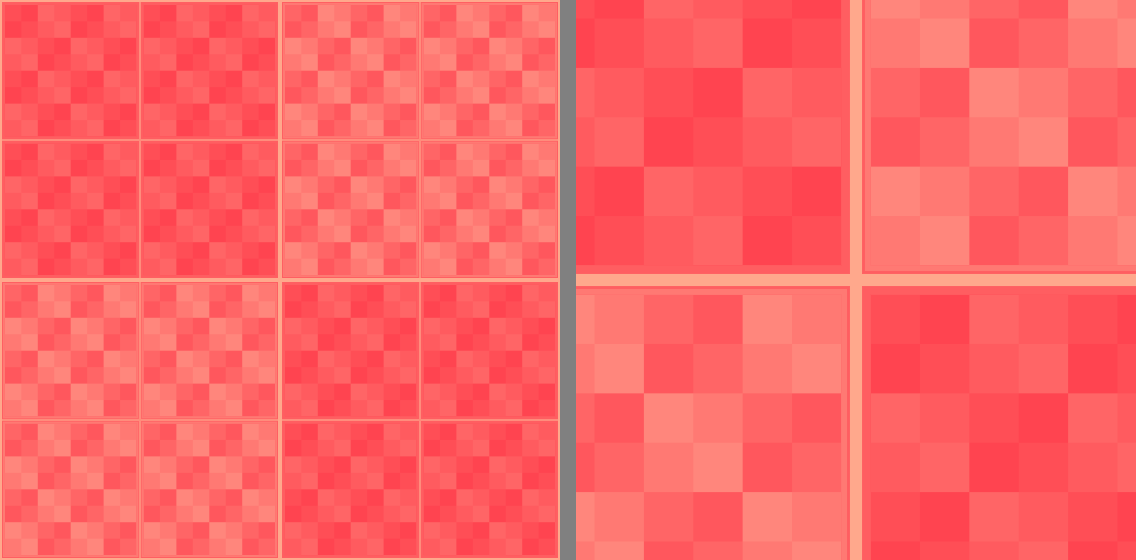
Left, the full canvas; right, a detail of the centre.
Reproduce this pattern procedurally as a WebGL 1 fragment shader.

```glsl
precision highp float;

uniform vec2 u_resolution;

// Square wave, +1 on even units and -1 on odd ones, softened at each step
float squareWave(float x, float blur) {
  float toStep = 0.5 - abs(fract(x) - 0.5);
  float side = mod(x, 2.0) < 1.0 ? 1.0 : -1.0;
  return side * clamp(2.0 * toStep / blur, 0.0, 1.0);
}

// 1 on squares whose column and row sum to an even number, else 0
float checker(vec2 p, float blur) {
  return 0.5 + 0.5 * squareWave(p.x, blur) * squareWave(p.y, blur);
}

// Distance from a point in the unit square to its nearest side
float edgeDistance(vec2 p) {
  vec2 d = min(p, 1.0 - p);
  return min(d.x, d.y);
}

// Coverage of the region where distance exceeds a limit
float beyond(float limit, float distance, float pixel) {
  return clamp((distance - limit) / pixel + 0.5, 0.0, 1.0);
}

vec3 coralRamp(float tone) {
  return mix(vec3(1.0, 0.265, 0.312), vec3(1.0, 0.525, 0.485), tone);
}

void main() {
  float pixel = 1.0 / min(u_resolution.x, u_resolution.y);
  vec2 uv = gl_FragCoord.xy / u_resolution;

  // Four panels, pale on one diagonal, each holding two by two tiles
  vec2 panelId = floor(uv * 2.0);
  vec2 panel = fract(uv * 2.0);
  float pale = 1.0 - mod(panelId.x + panelId.y, 2.0);
  vec2 tile = fract((panel - 0.005) / 0.99 * 2.0);
  float tileSize = 0.2475;
  float panelEdge = edgeDistance(panel) * 0.5;
  float tileEdge = edgeDistance(tile) * tileSize;

  // Fine checker nested inside a coarse one
  vec2 cell = (tile - 0.025) / 0.95 * 8.0;
  float cellPixel = pixel * 8.0 / (0.95 * tileSize);
  float coarse = checker(cell * 0.5, cellPixel * 0.5);
  float fine = 1.0 - checker(cell, cellPixel);
  float deepTone = 0.35 * coarse + 0.15 * fine;
  float paleTone = 0.3 + 0.5 * coarse + 0.2 * fine;
  float cellTone = mix(deepTone, paleTone, pale);

  // Tile margin, with a lighter inner frame on pale tiles
  float frame = beyond(0.0115 * tileSize, tileEdge, pixel);
  float tone = mix(0.4, 0.8, frame * pale);
  tone = mix(tone, cellTone, beyond(0.025 * tileSize, tileEdge, pixel));
  vec3 color = coralRamp(tone);

  // Peach lines: thin between tiles, thicker around panels
  float inside = min(beyond(0.0011, tileEdge, pixel),
                     beyond(0.0027, panelEdge, pixel));
  color = mix(vec3(1.0, 0.66, 0.55), color, inside);

  gl_FragColor = vec4(color, 1.0);
}
```
